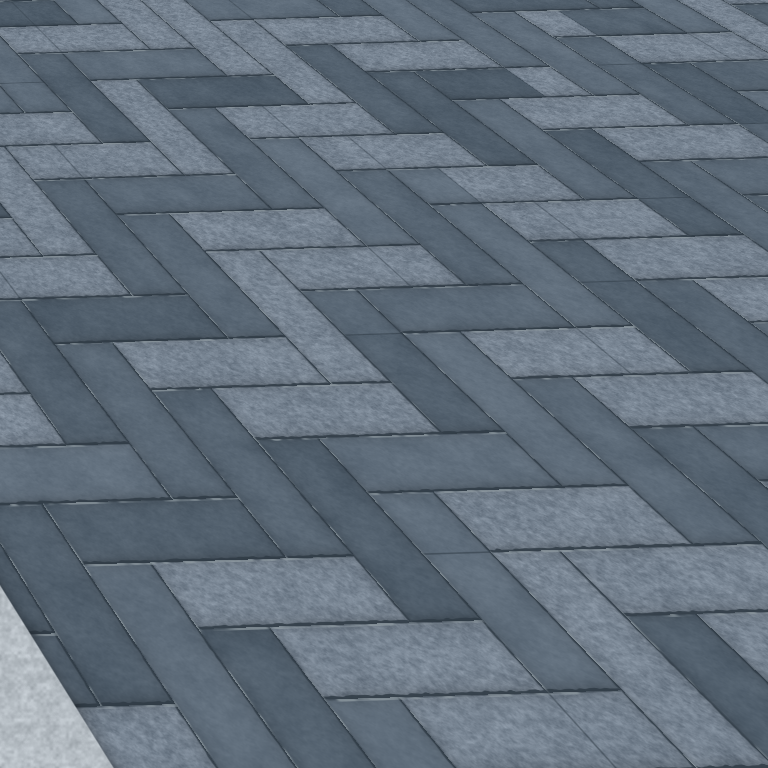
A three.js fragment shader for this texture:

```glsl
// Slate-blue herringbone paving in perspective with a pale kerb in one corner.
// The canvas is projected onto a ground grid, each cell finds its 3:1 brick,
// then tone, grain, worn edges, cuts and sandy joints are layered on.
varying vec2 vUv;

const vec3 DEEP = vec3(0.305, 0.360, 0.412);
const vec3 SLATE = vec3(0.390, 0.445, 0.500);
const vec3 PALE = vec3(0.470, 0.520, 0.575);
const vec3 JOINT = vec3(0.185, 0.230, 0.270);
const vec3 SAND = vec3(0.590, 0.635, 0.660);
const vec3 KERB = vec3(0.700, 0.730, 0.755);
const float BRICK_LENGTH = 3.0;

float hash(vec2 p) {
  vec3 q = fract(vec3(p.xyx) * 0.1031);
  q += dot(q, q.yzx + 33.33);
  return fract((q.x + q.y) * q.z);
}

float noise(vec2 p) {
  vec2 i = floor(p);
  vec2 f = fract(p);
  f = f * f * (3.0 - 2.0 * f);
  float low = mix(hash(i), hash(i + vec2(1.0, 0.0)), f.x);
  float high = mix(hash(i + vec2(0.0, 1.0)), hash(i + 1.0), f.x);
  return mix(low, high, f.y);
}

float fbm(vec2 p) {
  float sum = 0.0;
  float gain = 0.5;
  for (int i = 0; i < 4; i++) {
    sum += gain * noise(p);
    p = p * 2.03 + 17.0;
    gain *= 0.5;
  }
  return sum / 0.9375;
}

// Inverse perspective: x counts columns, y counts rows towards the viewer.
vec2 groundGrid(vec2 uv) {
  vec2 p = vec2(uv.x - 0.414, 0.430 - uv.y);
  vec2 column = vec2(0.0815, -0.0025);
  vec2 row = vec2(0.0629, 0.0697);
  vec2 slope = row + 0.04 * p;
  float det = column.x * slope.y - column.y * slope.x;
  vec2 g = vec2(p.x * row.y - p.y * row.x, column.x * p.y - column.y * p.x);
  return g / det + vec2(5.0, -1.0);
}

// Brick owning a grid point: xy is its corner, zw its size.
vec4 herringbone(vec2 g) {
  vec2 cell = floor(g);
  float phase = mod(cell.x - cell.y, 2.0 * BRICK_LENGTH);
  if (phase < BRICK_LENGTH) return vec4(cell.x - phase, cell.y, BRICK_LENGTH, 1.0);
  return vec4(cell.x, cell.y + phase - 5.0, 1.0, BRICK_LENGTH);
}

// Smoothed band of the given half width; blur is the size of one sample.
float band(float d, float width, float blur) {
  return 1.0 - smoothstep(width - blur * 0.7, width + blur * 0.7, d);
}

vec3 brickFace(vec2 g, vec4 brick, float piece) {
  vec2 id = brick.xy + piece * 31.0;
  bool lying = brick.z > brick.w;
  float paleChance = lying ? (mod(brick.y, 3.0) == 2.0 ? 0.2 : 0.82) : 0.18;
  float pale = step(hash(id + 71.0), paleChance);
  vec3 tone = mix(mix(DEEP, SLATE, hash(id + 9.0)), PALE, pale);
  float cloud = fbm(g * 2.3) - 0.5;
  float grain = fbm(g * vec2(13.0, 17.0)) - 0.5;
  float speck = noise(g * 38.0) - 0.5;
  return tone + cloud * 0.07 + mix(0.05, 0.17, pale) * grain
    + mix(0.015, 0.05, pale) * speck;
}

vec3 paving(vec2 g, vec2 blur) {
  vec4 brick = herringbone(g);
  vec2 near = g - brick.xy;
  vec2 far = brick.zw - near;
  bool lying = brick.z > brick.w;

  // Some bricks are cut at one or two thirds of their length.
  float along = lying ? near.x : near.y;
  float cutBlur = lying ? blur.x : blur.y;
  float isCut = step(hash(brick.xy + 43.0), lying ? 0.38 : 0.15);
  float cutAt = 1.0 + step(0.5, hash(brick.xy + 57.0));
  float piece = isCut * step(cutAt, along) * step(0.6, hash(brick.xy + 5.0));
  vec3 color = brickFace(g, brick, piece);

  // Darker worn rim, strongest on the side towards the viewer.
  vec2 rim = min(near, far);
  color *= 1.0 - 0.13 * exp(-10.0 * min(rim.x, rim.y)) - 0.10 * exp(-9.0 * far.y);
  color = mix(color, JOINT, 0.55 * isCut * band(abs(along - cutAt), 0.012, cutBlur));

  // Ragged dark joint, with broken sand along the following brick.
  vec2 rough = vec2(noise(g * vec2(3.0, 15.0)), noise(g * vec2(15.0, 3.0) + 40.0));
  vec2 width = vec2(0.020, 0.026) + vec2(0.014, 0.026) * rough;
  float dark = max(band(far.x, width.x, blur.x), band(far.y, width.y, blur.y));
  vec2 sandy = smoothstep(0.3, 0.75, rough.yx * 0.5 + 0.5 * noise(g * 9.0 + 80.0));
  float sand = max(band(near.x, 0.021, blur.x) * sandy.x,
                   band(near.y, 0.034, blur.y) * sandy.y);
  float shade = max(band(near.x, 0.012, blur.x), band(near.y, 0.014, blur.y));
  color = mix(color, JOINT, max(0.85 * dark, 0.5 * shade));
  return mix(color, SAND, 0.68 * sand);
}

void main() {
  vec2 g = groundGrid(vUv);
  vec3 color = paving(g, fwidth(g));

  // Kerb in the lower left, with a narrow contact shadow.
  float kerbDistance = (vUv.x / 0.148 + vUv.y / 0.238 - 1.0) * 0.1257;
  color *= 1.0 - 0.25 * exp(-120.0 * max(kerbDistance, 0.0));
  vec3 stone = KERB + 0.16 * (fbm(vUv * 95.0) - 0.5) + 0.08 * (noise(vUv * 240.0) - 0.5);
  float edge = fwidth(kerbDistance);
  color = mix(color, stone, band(kerbDistance, 0.0, edge));
  gl_FragColor = vec4(color, 1.0);
}
```
